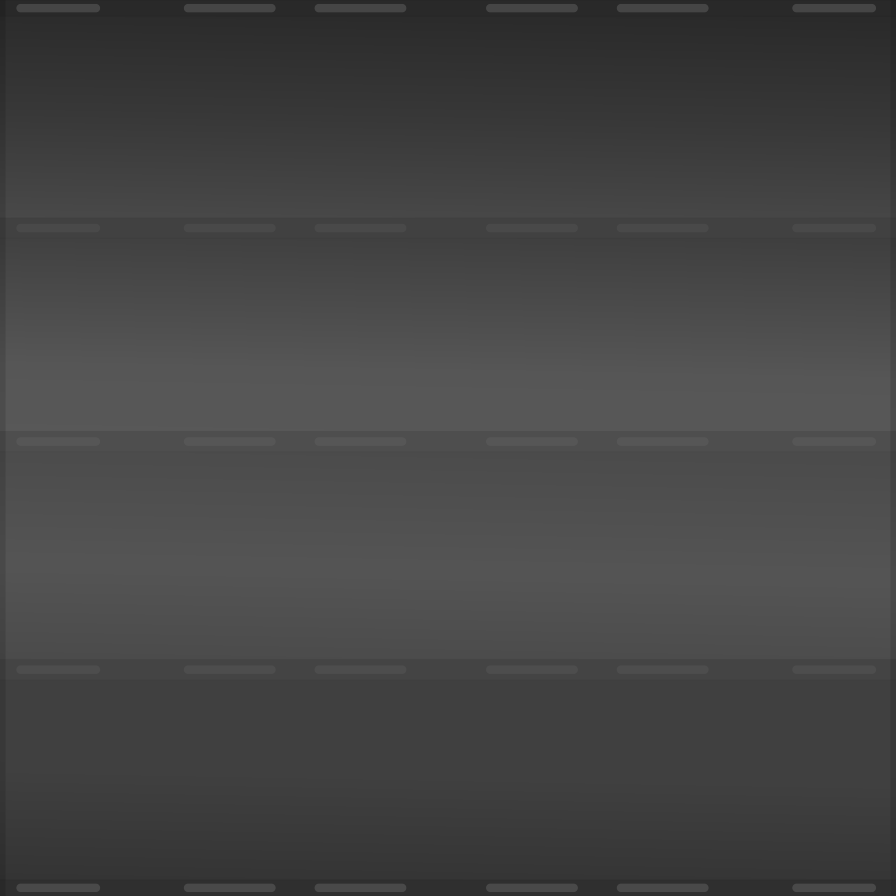
Write a WebGL 2 fragment shader that draws this pattern.

```glsl
#version 300 es
precision highp float;
// Four stacked grey panels, split by shallow seams that carry rounded slots.
// Each panel is a two-part tilted gradient; the slots come in three mirrored
// pairs, placed by folding x, and are drawn along all five seams in a loop.

uniform vec2 u_resolution;
out vec4 fragColor;

const int PANELS = 4;
const float TILT = 0.018;           // fall of the shading from left to right
const float PAIR_PITCH = 0.3373;    // distance between slot pairs
const float PAIR_CENTER = 0.498;
const float SLOT_OFFSET = 0.0957;   // slot centre from its pair centre
const float SLOT_HALF_LENGTH = 0.0512;
const float SLOT_RADIUS = 0.0047;
const float SIDE_WIDTH = 0.0062;

// Seam depths from the top edge, with the greys of each seam and its slots
const float SEAM_DEPTH[5] = float[](0.0091, 0.2545, 0.4928, 0.7474, 0.9909);
const float SEAM_GREY[5] = float[](0.160, 0.255, 0.305, 0.268, 0.185);
const float SLOT_GREY[5] = float[](0.272, 0.288, 0.338, 0.302, 0.285);

// Per panel: grey at the top, at the knee, at the bottom; knee position
const vec4 PANEL_SHADE[4] = vec4[](
    vec4(0.163, 0.218, 0.287, 0.50),
    vec4(0.243, 0.338, 0.344, 0.68),
    vec4(0.291, 0.331, 0.292, 0.57),
    vec4(0.252, 0.250, 0.203, 0.50));

// Coverage of a shape from its signed distance
float fill(float dist, float pixel) {
    return 1.0 - smoothstep(-0.6 * pixel, 0.6 * pixel, dist);
}

// Horizontal rounded bar around the origin
float capsuleDistance(vec2 p, float halfLength, float radius) {
    p.x = max(abs(p.x) - (halfLength - radius), 0.0);
    return length(p) - radius;
}

// Gradient bent at the knee
float panelGrey(float t, vec4 shade) {
    float upper = mix(shade.x, shade.y, clamp(t / shade.w, 0.0, 1.0));
    float lower = clamp((t - shade.w) / (1.0 - shade.w), 0.0, 1.0);
    return mix(upper, shade.z, lower);
}

// Distance to the nearest slot, the two outermost slots being shorter
float slotDistance(float x, float dy) {
    float fromPair = x - PAIR_CENTER;
    fromPair -= PAIR_PITCH * round(fromPair / PAIR_PITCH);
    float outer = step(0.37, abs(x - 0.5));
    float halfLength = SLOT_HALF_LENGTH - 0.0045 * outer;
    vec2 p = vec2(abs(fromPair) - SLOT_OFFSET, dy);
    return capsuleDistance(p, halfLength, SLOT_RADIUS);
}

void main() {
    vec2 uv = gl_FragCoord.xy / u_resolution;
    float depth = 1.0 - uv.y;
    float pixel = 1.0 / min(u_resolution.x, u_resolution.y);

    // Panel gradients
    float grey = 0.0;
    for (int i = 0; i < PANELS; i++) {
        float span = SEAM_DEPTH[i + 1] - SEAM_DEPTH[i];
        float t = (depth - SEAM_DEPTH[i] - TILT * (uv.x - 0.5)) / span;
        float shade = panelGrey(t, PANEL_SHADE[i]);
        grey = i == 0 ? shade : mix(grey, shade, step(SEAM_DEPTH[i], depth));
    }

    // Seams with faint dark rims, then their slots
    for (int i = 0; i <= PANELS; i++) {
        float dy = depth - SEAM_DEPTH[i];
        bool border = i == 0 || i == PANELS;
        float seam = abs(dy) - (border ? 0.0090 : 0.0114);
        grey = mix(grey, SEAM_GREY[i], fill(seam, pixel));
        grey -= 0.010 * fill(abs(seam) - 0.0007, pixel);
        grey = mix(grey, SLOT_GREY[i], fill(slotDistance(uv.x, dy), pixel));
    }

    // Shaded side edges
    float side = min(uv.x, 1.0 - uv.x) - SIDE_WIDTH;
    grey *= 1.0 - 0.13 * fill(side, pixel);

    fragColor = vec4(vec3(grey), 1.0);
}
```
